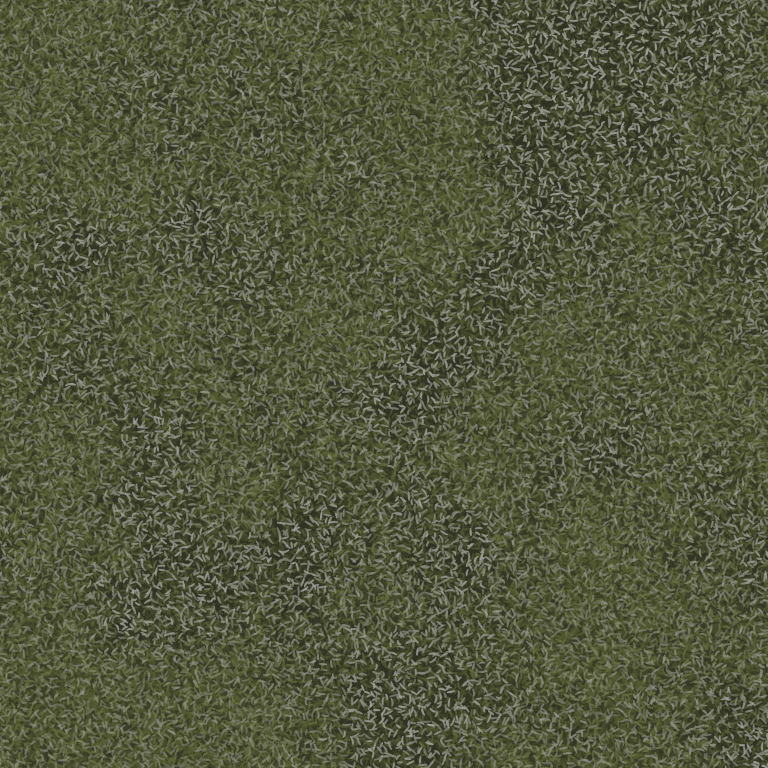
A WebGL 1 fragment shader for this texture:

```glsl
precision highp float;
uniform vec2 u_resolution;

vec3 hash3(vec2 p) {
  vec3 q = fract(p.xyx * vec3(0.1031, 0.1030, 0.0973));
  q += dot(q, q.yxz + 33.33);
  return fract((q.xxy + q.yzz) * q.zyx);
}

float valueNoise(vec2 p) {
  vec2 i = floor(p), f = fract(p);
  f = f * f * (3.0 - 2.0 * f);
  return mix(mix(hash3(i).x, hash3(i + vec2(1.0, 0.0)).x, f.x),
             mix(hash3(i + vec2(0.0, 1.0)).x, hash3(i + 1.0).x, f.x), f.y);
}

float fbm(vec2 p) {
  float sum = 0.0, amp = 0.5;
  for (int i = 0; i < 5; i++) {
    sum += amp * valueNoise(p);
    p = mat2(1.6, 1.2, -1.2, 1.6) * p + 17.3;
    amp *= 0.58;
  }
  return sum;
}

// Coverage of a short, bent, tapered fibre; lengths are in cells
float fibre(vec2 d, vec3 rnd, float edge) {
  float a = rnd.x * 6.2832;
  float c = cos(a), s = sin(a);
  d = vec2(c * d.x + s * d.y, c * d.y - s * d.x);
  float halfLength = 0.38 + 0.26 * rnd.y;
  float along = d.x / halfLength;
  d.y -= (rnd.z - 0.5) * 0.3 * along * along;
  float width = 0.14 * (1.0 - 0.5 * along * along);
  float dist = length(vec2(max(abs(d.x) - halfLength + 0.1, 0.0), d.y)) - width;
  return 1.0 - smoothstep(-edge, edge, dist);
}

void main() {
  vec2 uv = gl_FragCoord.xy / u_resolution.y;

  // Broad patches: 0 is lush green, 1 is bare and contrasty
  float bare = smoothstep(0.38, 0.82, fbm(uv * 4.5 + 3.7));

  // Mottled ground
  float mottle = valueNoise(uv * 120.0) * 0.6 + valueNoise(uv * 48.0 + 9.0) * 0.4;
  vec3 soil = vec3(0.19, 0.20, 0.14);
  vec3 moss = vec3(0.32, 0.35, 0.19);
  vec3 color = mix(soil, moss, clamp(mottle * 1.2 + 0.15 - 0.6 * bare, 0.0, 1.0));

  // Fibre layers: two dark, two olive, two pale on top
  for (int layer = 0; layer < 6; layer++) {
    float n = float(layer);
    float turn = 0.4 + n * 1.1;
    float c = cos(turn), s = sin(turn);
    vec2 p = mat2(c, s, -s, c) * uv * 100.0 + 200.0 + n * 37.7;
    float edge = 70.0 / u_resolution.y;
    vec2 cell = floor(p);
    for (int y = -1; y <= 1; y++) {
      for (int x = -1; x <= 1; x++) {
        vec2 id = cell + vec2(float(x), float(y));
        vec3 place = hash3(id + n * 71.0);
        vec3 shape = hash3(id + n * 53.0 + 411.0);
        float cover = fibre(p - id - place.xy, shape, edge);
        vec3 tint = vec3(0.18, 0.19, 0.13);
        float opacity = 0.5 + 0.3 * bare;
        if (layer > 1) {
          tint = mix(vec3(0.31, 0.34, 0.18), vec3(0.43, 0.46, 0.28), place.z);
          opacity = 0.8 - 0.35 * bare;
        }
        if (layer > 3) {
          tint = mix(vec3(0.46, 0.47, 0.41), vec3(0.65, 0.65, 0.63), place.z);
          opacity = step(shape.z, 0.75) * (0.48 + 0.42 * bare);
        }
        color = mix(color, tint, cover * opacity);
      }
    }
  }
  gl_FragColor = vec4(color, 1.0);
}
```
